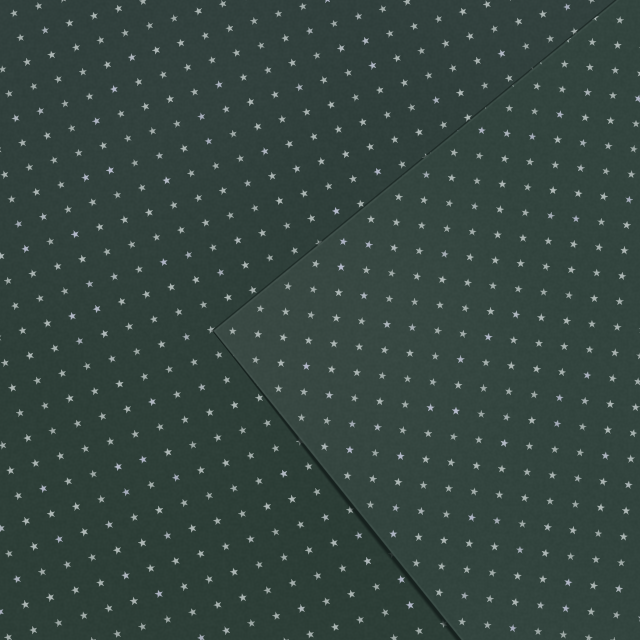
A WebGL 1 fragment shader for this pattern:

```glsl
precision highp float;

uniform vec2 u_resolution;

float hash(vec2 p) {
  return fract(sin(dot(p, vec2(127.1, 311.7))) * 4375.85);
}

vec2 gradient(vec2 cell) {
  float angle = 6.2832 * hash(cell);
  return vec2(cos(angle), sin(angle));
}

float gradientNoise(vec2 p) {
  vec2 i = floor(p);
  vec2 f = fract(p);
  vec2 w = f * f * f * (f * (f * 6.0 - 15.0) + 10.0);
  vec2 e = vec2(1.0, 0.0);
  float low = mix(dot(gradient(i), f), dot(gradient(i + e), f - e), w.x);
  float high = mix(dot(gradient(i + e.yx), f - e.yx),
                   dot(gradient(i + 1.0), f - 1.0), w.x);
  return mix(low, high, w.y);
}

float cross2(vec2 a, vec2 b) {
  return a.x * b.y - a.y * b.x;
}

mat2 rotation(float angle) {
  float c = cos(angle);
  float s = sin(angle);
  return mat2(c, s, -s, c);
}

// Signed distance to a five-pointed star with one point up
float starDistance(vec2 p, float radius, float inset) {
  vec2 k1 = vec2(0.809, -0.5878);
  vec2 k2 = vec2(-k1.x, k1.y);
  p.x = abs(p.x);
  p -= 2.0 * max(dot(k1, p), 0.0) * k1;
  p -= 2.0 * max(dot(k2, p), 0.0) * k2;
  p.x = abs(p.x);
  p.y -= radius;
  vec2 side = inset * vec2(-k1.y, k1.x) - vec2(0.0, 1.0);
  float h = clamp(dot(p, side) / dot(side, side), 0.0, radius);
  return length(p - side * h) * sign(p.y * side.x - p.x * side.y);
}

// Lattice indices along the row and column steps, bent by slight perspective
vec2 latticeCoords(vec2 d, vec2 row, vec2 column, vec2 bend, vec2 skew) {
  vec2 index = vec2(cross2(d, column), cross2(row, d)) / cross2(row, column);
  return index - bend * d.y * d.y + skew * d.x * d.y;
}

vec3 printStars(vec3 paper, vec2 lattice, float pitch, float pixel) {
  vec2 cell = floor(lattice + 0.5);
  vec2 local = (lattice - cell) * vec2(1.0, -1.0) * pitch;
  float wear = hash(cell + 17.3);
  local = rotation((hash(cell + 5.1) - 0.5) * 0.3) * local;
  float d = starDistance(local, mix(0.0059, 0.0064, wear), 0.45);
  float blur = max(0.7 * pixel, 0.0007);
  float ink = 1.0 - smoothstep(-blur, blur, d);
  vec3 silver = mix(vec3(0.68, 0.72, 0.71), vec3(0.71, 0.73, 0.80),
                    smoothstep(0.7, 1.0, hash(cell + 41.9)));
  return mix(paper, silver, ink * mix(0.86, 1.0, wear));
}

void main() {
  vec2 uv = gl_FragCoord.xy / u_resolution;
  float pixel = 1.0 / min(u_resolution.x, u_resolution.y);

  // Paper grain and broad tone
  float grain = 0.014 * gradientNoise(uv * 230.0)
              + 0.010 * gradientNoise(uv * 90.0 + 31.0);
  float tone = 0.012 * gradientNoise(uv * 3.0 + 7.0);

  // Lower sheet
  vec2 lowerLattice = latticeCoords(uv - vec2(0.0221, 0.9792),
    vec2(0.0383, 0.01133), vec2(0.01003, -0.03802),
    vec2(0.59, 0.77), vec2(1.0, 0.65));
  vec3 lowerPaper = mix(vec3(0.178, 0.247, 0.219), vec3(0.194, 0.255, 0.242),
                        smoothstep(0.2, 1.0, uv.y));
  vec3 lowerSheet = printStars(lowerPaper + grain + tone, lowerLattice,
                               0.0399, pixel);

  // Upper sheet
  vec2 upperLattice = latticeCoords(uv - vec2(0.6589, 0.6475),
    vec2(0.03958, -0.00488), vec2(-0.00365, -0.03971),
    vec2(0.0, 0.59), vec2(0.0));
  vec2 fromCorner = uv - vec2(0.3333, 0.4831);
  vec3 upperPaper = mix(vec3(0.227, 0.289, 0.267), vec3(0.199, 0.270, 0.246),
                        smoothstep(0.05, 0.55, length(fromCorner)));
  vec3 upperSheet = printStars(upperPaper + grain + tone, upperLattice,
                               0.0398, pixel);

  // Corner edges, positive outside the upper sheet
  float topEdge = dot(fromCorner, vec2(-0.634, 0.773));
  float bottomEdge = dot(fromCorner, vec2(-0.780, -0.626));
  float outside = max(topEdge, bottomEdge);

  // Cast shadow, widening along the lower edge
  float along = max(dot(fromCorner, vec2(0.626, -0.780)), 0.0);
  float width = 0.0025 + 0.007 * smoothstep(0.0, 0.4, along);
  float isBottom = step(topEdge, bottomEdge);
  float reach = mix(0.003, width, isBottom);
  float shadow = 1.0 - smoothstep(0.35 * reach, reach, outside);
  lowerSheet = mix(lowerSheet, vec3(0.07, 0.11, 0.10),
                   shadow * mix(0.55, 0.85, isBottom));

  // Lit paper rim
  float rim = 1.0 - smoothstep(0.0, 0.0025, abs(outside + 0.0015));
  upperSheet += 0.035 * rim;

  float cover = 1.0 - smoothstep(-0.7 * pixel, 0.7 * pixel, outside);
  gl_FragColor = vec4(mix(lowerSheet, upperSheet, cover), 1.0);
}
```
